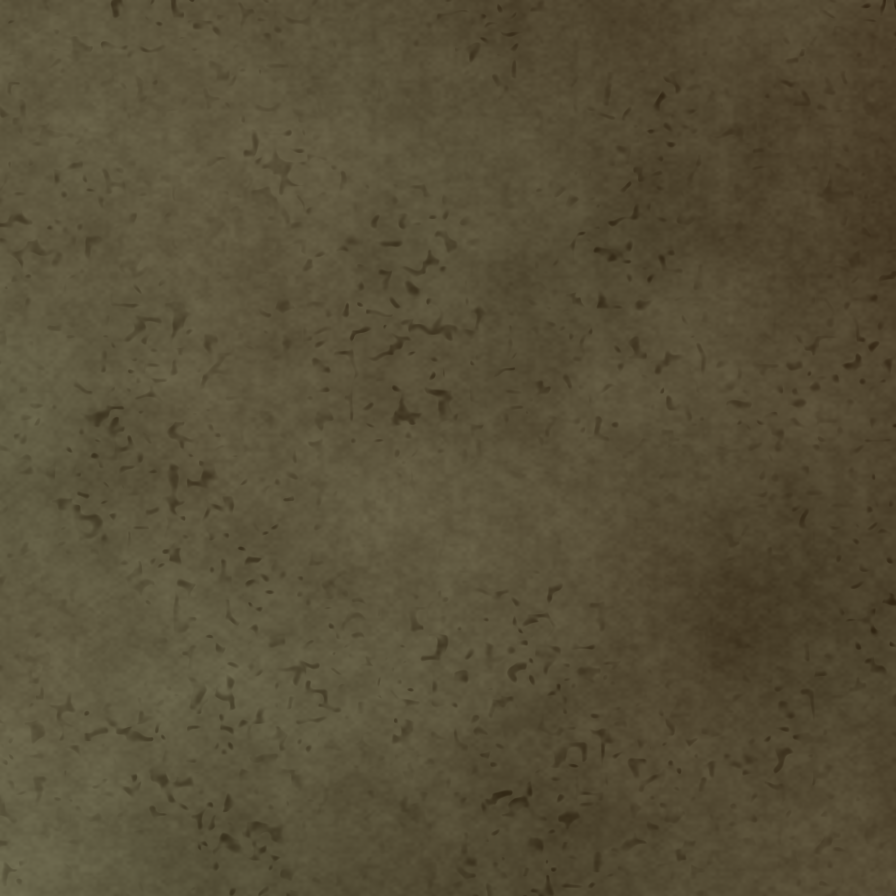
A Shadertoy shader for this texture:

```glsl
// Weathered olive-brown plaster: a soft light falloff from the lower left,
// cloudy stains from layered value noise, fine grain and clustered dark specks.
// All lengths are fractions of the canvas.

#define BASE_COLOR vec3(0.338, 0.305, 0.214)
#define TONE_COLOR vec3(1.0, 1.06, 0.93)
#define FALLOFF 0.085
#define CLOUD_SCALE 3.6
#define CLOUD_DEPTH 0.15
#define MOTTLE_SCALE 26.0
#define MOTTLE_DEPTH 0.055
#define GRAIN_SCALE 120.0
#define GRAIN_DEPTH 0.052
#define SPECK_SCALE 105.0
#define SPECK_DEPTH 0.105

float hash(vec2 p) {
    return fract(sin(dot(p, vec2(127.1, 311.7))) * 43758.5453);
}

float valueNoise(vec2 p) {
    vec2 cell = floor(p);
    vec2 f = fract(p);
    f = f * f * (3.0 - 2.0 * f);
    float lower = mix(hash(cell), hash(cell + vec2(1.0, 0.0)), f.x);
    float upper = mix(hash(cell + vec2(0.0, 1.0)), hash(cell + vec2(1.0, 1.0)), f.x);
    return mix(lower, upper, f.y);
}

// Layered noise, each octave turned to hide the lattice; centred on zero
float fbm(vec2 p) {
    mat2 turn = mat2(0.8, 0.6, -0.6, 0.8);
    float sum = 0.0;
    float weight = 0.5;
    for (int i = 0; i < 5; i++) {
        sum += weight * (valueNoise(p) - 0.5);
        p = turn * p * 2.03 + 17.3;
        weight *= 0.52;
    }
    return sum;
}

// Broad light: pale at the lower left, shaded at the right edge
float lightFalloff(vec2 uv) {
    float slope = (0.5 - uv.x) * mix(1.25, 0.45, uv.y);
    vec2 toShade = (uv - vec2(1.0, 0.42)) / vec2(0.34, 0.26);
    return FALLOFF * slope - 0.022 * exp(-dot(toShade, toShade));
}

// Fine grain in two sizes, slightly wider than tall
float fineGrain(vec2 uv) {
    vec2 p = uv * vec2(0.9, 1.05) * GRAIN_SCALE;
    return 0.6 * (valueNoise(p + 41.0) - 0.5) + 0.5 * (valueNoise(p * 1.93 + 7.0) - 0.5);
}

// Small dark pits, gathered in patches
float specks(vec2 uv) {
    vec2 warp = vec2(valueNoise(uv * 60.0), valueNoise(uv * 60.0 + 31.0)) * 0.012;
    float pits = smoothstep(0.66, 0.97, valueNoise((uv + warp) * SPECK_SCALE + 90.0));
    float patches = smoothstep(-0.12, 0.2, fbm(uv * 7.0 + 53.0));
    return pits * mix(0.15, 1.0, patches);
}

void mainImage(out vec4 fragColor, in vec2 fragCoord) {
    vec2 uv = fragCoord / iResolution.xy;
    vec2 p = fragCoord / iResolution.y;

    // Brightness offset from all layers
    float tone = lightFalloff(uv);
    tone += CLOUD_DEPTH * fbm(p * CLOUD_SCALE + 5.0);
    tone += MOTTLE_DEPTH * fbm(p * MOTTLE_SCALE + 23.0);
    tone += GRAIN_DEPTH * fineGrain(p);
    tone -= SPECK_DEPTH * specks(p);

    // Slow drift between olive and warm brown
    float olive = 0.5 - uv.x + 0.4 * (0.5 - uv.y) + 1.2 * fbm(p * 4.0 + 71.0);
    vec3 color = BASE_COLOR + TONE_COLOR * (tone + 0.005);
    color += olive * vec3(-0.010, 0.004, 0.002);

    fragColor = vec4(clamp(color, 0.0, 1.0), 1.0);
}
```
